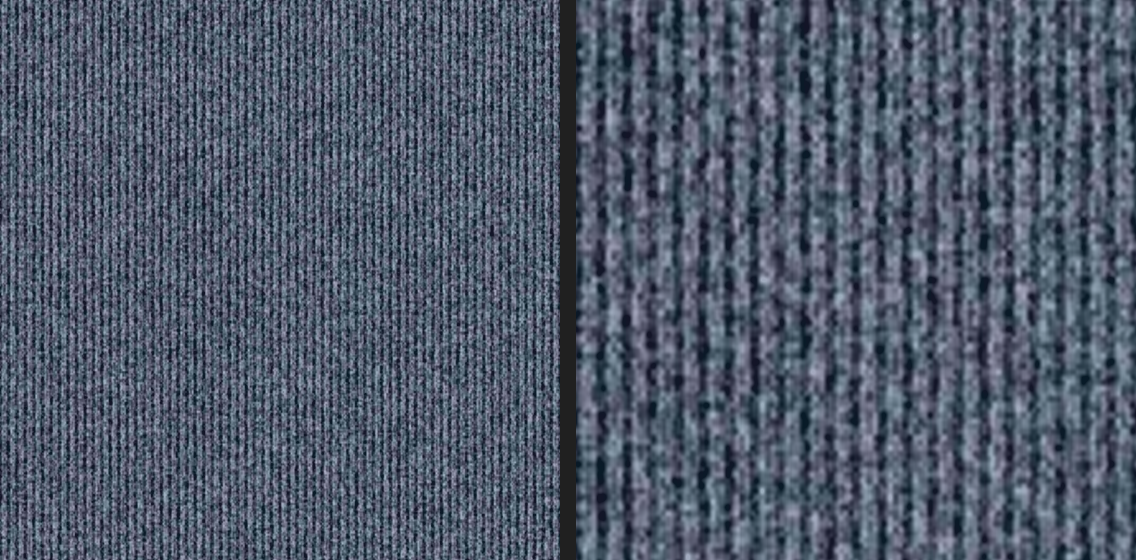
Left: the whole. Right: its middle third, enlarged.
This texture is drawn by a WebGL 2 fragment shader. Its source:

```glsl
#version 300 es
precision highp float;
// Blue-grey ribbed carpet: fine vertical cords with dark grooves and flecked yarn.

uniform vec2 u_resolution;
out vec4 fragColor;

const float RIBS = 66.0;                        // cords across the canvas
const vec2 GROOVE = vec2(0.06, 0.31);           // groove core and shoulder, in cord widths
const float GROOVE_DEPTH = 0.44;
const float GROOVE_WANDER = 0.04;               // sideways drift, in cord widths
const vec2 STRAND = vec2(0.36, 0.15);           // lit strand: place and half width
const float STRAND_LIGHT = 0.13;
const vec2 TUFT_GRID = vec2(250.0, 200.0);      // coarse yarn flecks
const vec2 FIBRE_GRID = vec2(340.0, 310.0);     // fine yarn flecks
const float TUFT_CONTRAST = 0.66;
const float FIBRE_CONTRAST = 0.44;
const float STREAK_CONTRAST = 0.10;             // light and dark runs along each cord
const float WEAR_CONTRAST = 0.03;               // broad uneven patches
const float MEAN_SHADE = 0.49;
const vec3 SHADOW = vec3(0.075, 0.115, 0.175);
const vec3 HIGHLIGHT = vec3(0.56, 0.60, 0.67);
const vec3 TEAL_SHIFT = vec3(-0.022, 0.012, 0.002);
const vec3 VIOLET_SHIFT = vec3(0.022, -0.012, 0.004);

// Integer hash of a lattice cell, 0 to 1
float hash(vec2 cell, uint seed) {
    uvec2 q = uvec2(ivec2(cell) + 4096);
    uint h = q.x * 1597334677u ^ q.y * 3812015801u ^ seed * 2798796415u;
    h = (h ^ (h >> 16)) * 2146121005u;
    h = (h ^ (h >> 15)) * 2221713035u;
    h ^= h >> 16;
    return float(h >> 8) / 16777216.0;
}

// Smooth value noise centred on zero
float noise(vec2 p, uint seed) {
    vec2 cell = floor(p);
    vec2 f = fract(p);
    f = f * f * (3.0 - 2.0 * f);
    float low = mix(hash(cell, seed), hash(cell + vec2(1, 0), seed), f.x);
    float high = mix(hash(cell + vec2(0, 1), seed), hash(cell + vec2(1, 1), seed), f.x);
    return mix(low, high, f.y) - 0.5;
}

// Cord height: 0 in the groove, 1 on the crown
float cordHeight(float x) {
    float grooveDistance = 0.5 - abs(fract(x) - 0.5);
    return smoothstep(GROOVE.x, GROOVE.y, grooveDistance);
}

// Brighter strand on the left of the crown
float litStrand(float x) {
    return 1.0 - smoothstep(0.0, STRAND.y, abs(fract(x) - STRAND.x));
}

void main() {
    vec2 uv = gl_FragCoord.xy / u_resolution;

    // Nearly straight cords with grooves of slightly uneven depth
    float cordX = uv.x * RIBS + GROOVE_WANDER * 2.0 * noise(uv * vec2(RIBS, 45.0), 1u);
    float depth = GROOVE_DEPTH * (0.88 + 0.24 * hash(vec2(floor(cordX + 0.5), 0.0), 2u));
    float shade = MEAN_SHADE + depth * (cordHeight(cordX) - 0.63);
    shade += STRAND_LIGHT * (litStrand(cordX) - STRAND.y);

    // Yarn flecks, runs along the cords and broad wear
    shade += TUFT_CONTRAST * noise(uv * TUFT_GRID, 3u);
    shade += FIBRE_CONTRAST * noise(uv * FIBRE_GRID, 4u);
    shade += STREAK_CONTRAST * noise(vec2(cordX * 2.0, uv.y * 30.0), 5u);
    shade += WEAR_CONTRAST * noise(uv * 6.0, 6u);

    // Teal and violet yarns vary by cord, along its length and across its width
    float tint = 0.4 * (hash(vec2(floor(cordX), 0.0), 7u) - 0.5);
    tint += 1.3 * noise(vec2(cordX * 1.7, uv.y * 75.0), 8u);
    tint += 0.5 * (0.5 - fract(cordX)) * cordHeight(cordX);
    vec3 tintShift = mix(VIOLET_SHIFT, TEAL_SHIFT, smoothstep(-0.6, 0.6, tint));

    vec3 color = mix(SHADOW, HIGHLIGHT, clamp(shade, -0.05, 1.15)) + tintShift;
    fragColor = vec4(clamp(color, 0.0, 1.0), 1.0);
}
```
